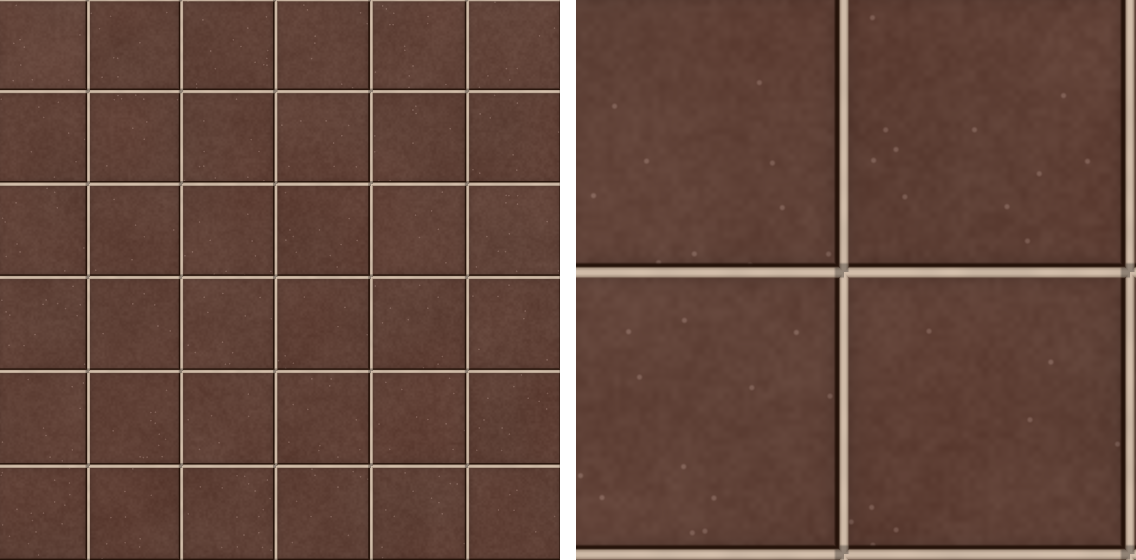
Left, the full canvas; right, a detail of the centre.
A three.js fragment shader for this texture:

```glsl
varying vec2 vUv;

float hash(vec2 p) {
  p = fract(p * vec2(0.1031, 0.1137));
  p += dot(p, p.yx + 33.33);
  return fract((p.x + p.y) * p.x * 17.31);
}

float noise(vec2 p) {
  vec2 cell = floor(p), f = fract(p);
  f = f * f * (3.0 - 2.0 * f);
  return mix(mix(hash(cell), hash(cell + vec2(1.0, 0.0)), f.x),
             mix(hash(cell + vec2(0.0, 1.0)), hash(cell + 1.0), f.x), f.y);
}

float clouds(vec2 p) {
  float sum = 0.0, weight = 0.5;
  for (int i = 0; i < 4; i++) {
    sum += weight * noise(p);
    p = p * 2.1 + 17.3;
    weight *= 0.5;
  }
  return sum;
}

void main() {
  vec2 p = vec2(vUv.x, 1.0 - vUv.y);

  // Signed offset to the nearest joint; spacing widens slightly right and down
  vec2 offset = vec2(1.0), tile = vec2(0.0);
  for (int i = 0; i < 7; i++) {
    float k = float(i);
    vec2 joint = vec2(-0.0062, -0.0005) + 0.1634 * k + vec2(0.00098, 0.00064) * k * k;
    vec2 d = p - min(joint, vec2(1.0045));
    offset = mix(offset, d, step(abs(d), abs(offset)));
    tile += step(0.0, d);
  }

  // Clay face: tile tint, soft clouds, fine grain
  float tint = hash(tile + 41.7) - 0.5;
  float cloud = clouds(p * 13.0 + tile * 7.1) - 0.47;
  float grain = noise(p * 125.0 + 9.0) + noise(p * 260.0 + 53.0) - 1.0;
  float light = 0.018 * tint + 0.055 * cloud + 0.026 * grain - 0.016 * (p.y - 0.4);
  vec3 color = vec3(0.378, 0.257, 0.216) + light * vec3(1.0, 1.02, 0.98);
  color += vec3(0.008, -0.004, -0.005) * (noise(p * 9.0 + 80.0) - 0.5);

  // Sparse pale specks
  vec2 speckGrid = p * 150.0;
  vec2 speckCell = floor(speckGrid);
  vec2 speckCenter = 0.3 + 0.4 * vec2(hash(speckCell + 3.0), hash(speckCell + 71.0));
  float speck = 1.0 - smoothstep(0.08, 0.35, length(fract(speckGrid) - speckCenter));
  color += 0.12 * speck * step(0.982, hash(speckCell + 19.0));

  // Tile rims: faint falloff, then a dark shadow left of and above each joint
  vec2 gap = abs(offset);
  vec2 before = step(offset, vec2(0.0));
  vec2 falloff = exp(-gap / 0.0045) * mix(vec2(0.22), vec2(0.38), before);
  color *= 1.0 - max(falloff.x, falloff.y);
  vec2 shadow = smoothstep(vec2(-0.0064), vec2(-0.0044), offset) * before;
  float shade = max(shadow.x, shadow.y);
  color = mix(color, vec3(0.13, 0.06, 0.025), 0.92 * shade);

  // Rounded pale grout, with a small dip where joints cross
  vec2 halfWidth = vec2(0.0027, 0.0031);
  vec2 cover = 1.0 - smoothstep(halfWidth - 0.0008, halfWidth + 0.0008, gap);
  vec2 bead = cover * (1.0 - 0.65 * smoothstep(vec2(0.0006), halfWidth, gap));
  vec3 grout = mix(vec3(0.56, 0.48, 0.41), vec3(0.81, 0.73, 0.655), max(bead.x, bead.y));
  grout *= 0.97 + 0.06 * noise(p * 70.0);
  grout *= 1.0 - 0.3 * min(shadow.x * cover.y + shadow.y * cover.x, 1.0);
  color = mix(color, grout, max(cover.x, cover.y));

  gl_FragColor = vec4(color, 1.0);
}
```
